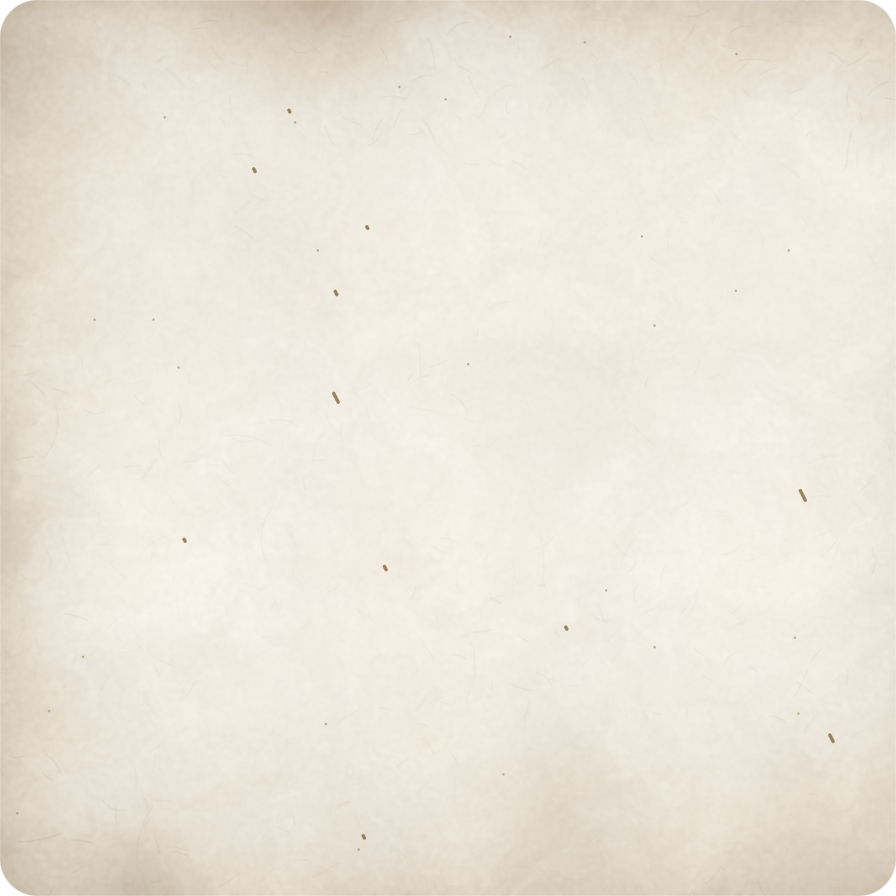
Write a Shadertoy shader that draws this texture.

```glsl
const vec3 PAPER = vec3(0.972, 0.955, 0.920);
const vec3 SHADE = vec3(0.760, 0.700, 0.615);
const vec3 FLECK = vec3(0.52, 0.40, 0.22);
const vec3 OUTSIDE = vec3(1.0);
const float CORNER_RADIUS = 0.042;
const float BASE_TONE = 0.075;
const float MOTTLE = 0.16;
const float CRUMPLE = 0.11;
const float GRAIN = 0.055;
const float FIBRE_DARKNESS = 0.14;

// Darkness and falloff of the edges: left, right, bottom, top
const vec4 EDGE_TONE = vec4(0.44, 0.15, 0.43, 0.52);
const vec4 EDGE_WIDTH = vec4(0.075, 0.050, 0.095, 0.072);

// Soft stains: centre, radius, tone (negative is bleached)
const int STAINS = 11;
const vec4 STAIN[STAINS] = vec4[](
    vec4(0.36, 1.00, 0.10, 0.34), vec4(0.17, 0.00, 0.06, 0.24),
    vec4(0.63, 0.10, 0.09, 0.17), vec4(0.00, 0.42, 0.07, 0.15),
    vec4(0.03, 0.90, 0.08, 0.14), vec4(0.28, 0.70, 0.13, 0.06),
    vec4(0.68, 0.57, 0.13, 0.08), vec4(0.16, 0.37, 0.11, -0.10),
    vec4(0.99, 0.80, 0.07, -0.13), vec4(0.82, 0.38, 0.12, -0.06),
    vec4(0.92, 0.05, 0.14, 0.16));

// Larger flecks: centre, half length
const int FLECKS = 11;
const vec3 FLECK_AT[FLECKS] = vec3[](
    vec3(0.284, 0.810, 0.0016), vec3(0.375, 0.556, 0.0055),
    vec3(0.928, 0.176, 0.0040), vec3(0.375, 0.673, 0.0020),
    vec3(0.323, 0.876, 0.0010), vec3(0.206, 0.397, 0.0012),
    vec3(0.406, 0.066, 0.0015), vec3(0.430, 0.366, 0.0020),
    vec3(0.896, 0.447, 0.0060), vec3(0.632, 0.299, 0.0012),
    vec3(0.410, 0.746, 0.0010));

vec2 hash2(vec2 p) {
    vec3 q = fract(p.xyx * vec3(0.1031, 0.1030, 0.0973));
    q += dot(q, q.yzx + 33.33);
    return fract((q.xx + q.yz) * q.zy);
}

vec2 gradientAt(vec2 cell) {
    float a = 6.2832 * hash2(cell + 57.0).x;
    return vec2(cos(a), sin(a));
}

float gradientNoise(vec2 p) {
    vec2 i = floor(p), f = p - i;
    vec2 u = f * f * f * (f * (f * 6.0 - 15.0) + 10.0);
    vec2 e = vec2(0.0, 1.0);
    float low = mix(dot(gradientAt(i), f), dot(gradientAt(i + e.yx), f - e.yx), u.x);
    float high = mix(dot(gradientAt(i + e.xy), f - e.xy), dot(gradientAt(i + 1.0), f - 1.0), u.x);
    return mix(low, high, u.y);
}

float fbm(vec2 p) {
    float sum = 0.0, amp = 0.7;
    for (int i = 0; i < 5; i++) {
        sum += amp * gradientNoise(p);
        p = mat2(1.6, 1.2, -1.2, 1.6) * p + 13.7;
        amp *= 0.58;
    }
    return sum;
}

mat2 rotation(float a) {
    return mat2(cos(a), sin(a), -sin(a), cos(a));
}

float segment(vec2 p, float halfLength) {
    p.x = max(abs(p.x) - halfLength, 0.0);
    return length(p);
}

// Curved hairs, each kept inside its own cell
float fibres(vec2 p, float pixel) {
    float cover = 0.0;
    for (int k = 0; k < 4; k++) {
        float scale = 9.0 + 5.0 * float(k);
        vec2 q = rotation(0.7 * float(k)) * p * scale + 31.0 * float(k + 1);
        vec2 cell = floor(q), h = hash2(cell), s = hash2(cell + 211.0);
        vec2 d = rotation(6.2832 * s.x) * (fract(q) - 0.5 - 0.36 * (h - 0.5));
        d.y -= (s.y - 0.5) * 2.4 * d.x * d.x;
        float dist = segment(d, 0.08 + 0.20 * h.y) / scale;
        cover += step(0.5, fract(7.0 * h.x + s.y)) * (1.0 - smoothstep(0.0, 0.0008 + pixel, dist));
    }
    return cover;
}

float flecks(vec2 p, float pixel) {
    float cover = 0.0;
    for (int i = 0; i < FLECKS; i++) {
        vec2 d = rotation(1.1) * (p - FLECK_AT[i].xy);
        cover = max(cover, 1.0 - smoothstep(0.0010, 0.0016 + pixel, segment(d, FLECK_AT[i].z)));
    }
    // Fine dust
    vec2 q = p * 13.0, cell = floor(q), h = hash2(cell + 91.0);
    float dist = length(fract(q) - 0.2 - 0.6 * h) / 13.0;
    float dust = step(0.82, hash2(cell + 17.0).x) * (1.0 - smoothstep(0.0003, 0.0011 + pixel, dist));
    return max(0.8 * cover, 0.5 * dust);
}

void mainImage(out vec4 fragColor, in vec2 fragCoord) {
    vec2 p = fragCoord / iResolution.xy;
    float pixel = 1.0 / min(iResolution.x, iResolution.y);

    // Aged edges and stains
    vec2 warp = vec2(fbm(p * 5.0), fbm(p * 5.0 + 40.0));
    vec2 w = p + 0.035 * warp;
    vec4 edge = EDGE_TONE * exp(-max(vec4(w.x, 1.0 - w.x, w.y, 1.0 - w.y), 0.0) / EDGE_WIDTH);
    float aged = dot(edge, vec4(1.0));
    float tone = BASE_TONE + aged;
    for (int i = 0; i < STAINS; i++) {
        vec2 d = (w - STAIN[i].xy) / STAIN[i].z;
        tone += STAIN[i].w * exp(-dot(d, d));
    }

    // Mottling, crumpled pulp and grain
    float rough = 0.65 + 0.9 * min(aged, 0.6);
    float ridge = abs(gradientNoise(p * 34.0 + 5.0 * warp)) + 0.6 * abs(gradientNoise(p * 71.0 - 6.0 * warp));
    tone += MOTTLE * rough * fbm(p * 11.0 + 1.5 * warp);
    tone += CRUMPLE * rough * (0.32 - ridge);
    tone += GRAIN * rough * (gradientNoise(p * 170.0) + gradientNoise(p * 95.0 + 8.0));
    tone += FIBRE_DARKNESS * rough * fibres(p, pixel) * smoothstep(-0.25, 0.3, warp.x);

    vec3 color = mix(PAPER, SHADE, clamp(tone, 0.0, 1.1));
    color += vec3(0.008, 0.0, -0.012) * warp.y;
    color = mix(color, FLECK, flecks(p, pixel));

    // Rounded sheet
    vec2 corner = abs(p - 0.5) - 0.5 + CORNER_RADIUS;
    float sheet = length(max(corner, 0.0)) - CORNER_RADIUS;
    fragColor = vec4(mix(color, OUTSIDE, smoothstep(-pixel, pixel, sheet)), 1.0);
}
```
